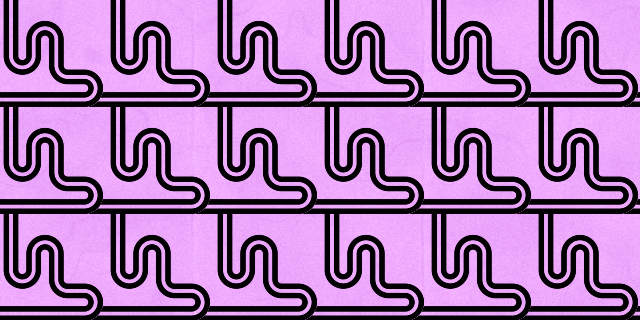
This pattern is drawn by a WebGL 2 fragment shader. Its source:

```glsl
#version 300 es
precision highp float;
uniform vec2 u_resolution;
out vec4 fragColor;

const float TILE = 128.4;    // the canvas is 384 units high
const float RADIUS = 13.6;   // centre line of every bend
const float BASE = 119.5;    // height of the long floor band

float hash(vec2 p) {
  vec3 q = fract(vec3(p.xyx) * 0.1031);
  q += dot(q, q.yzx + 33.33);
  return fract((q.x + q.y) * q.z);
}

float noise(vec2 p) {
  vec2 i = floor(p), f = fract(p);
  f = f * f * (3.0 - 2.0 * f);
  return mix(mix(hash(i), hash(i + vec2(1, 0)), f.x),
             mix(hash(i + vec2(0, 1)), hash(i + vec2(1, 1)), f.x), f.y);
}

float fbm(vec2 p) {
  float sum = 0.0, amp = 0.5;
  for (int i = 0; i < 4; i++) {
    sum += amp * noise(p);
    p = mat2(1.6, 1.2, -1.2, 1.6) * p + 7.3;
    amp *= 0.5;
  }
  return sum;
}

float segment(vec2 p, vec2 a, vec2 b) {
  vec2 pa = p - a, ba = b - a;
  return length(pa - ba * clamp(dot(pa, ba) / dot(ba, ba), 0.0, 1.0));
}

// Half circle bulging towards dir
float bend(vec2 p, vec2 centre, vec2 dir) {
  p -= centre;
  return dot(p, dir) < 0.0 ? 1e3 : abs(length(p) - RADIUS);
}

// Distance to the winding centre line, y pointing down
float path(vec2 p) {
  float d = segment(p, vec2(13.2, -20.0), vec2(13.2, 67.3));
  d = min(d, bend(p, vec2(26.8, 67.3), vec2(0, 1)));
  d = min(d, segment(p, vec2(40.4, 67.3), vec2(40.4, 47.5)));
  d = min(d, bend(p, vec2(54.0, 47.5), vec2(0, -1)));
  d = min(d, segment(p, vec2(67.6, 47.5), vec2(67.6, 78.7)));
  vec2 corner = vec2(81.2, 78.7);
  if (p.x < corner.x) d = min(d, bend(p, corner, vec2(0, 1)));
  d = min(d, segment(p, vec2(81.2, 92.3), vec2(101.2, 92.3)));
  d = min(d, bend(p, vec2(101.2, 105.9), vec2(1, 0)));
  return min(d, segment(p, vec2(-20.0, BASE), vec2(101.2, BASE)));
}

// Twin lines either side of a centre line
float twinLines(float d, float px) {
  return 1.0 - smoothstep(-0.5 * px, 0.5 * px, abs(d - 5.6) - 3.3);
}

// Lavender paper with soft mottling, creases, folds and grain
vec3 paper(vec2 p) {
  vec2 warp = p + 30.0 * vec2(fbm(p / 60.0), fbm(p / 60.0 + 19.0));
  float shade = 0.07 * (fbm(warp / 55.0) - 0.47);
  float ridge = abs(noise(warp / 42.0 + 5.0) - 0.5);
  shade -= 0.03 * (1.0 - smoothstep(0.0, 0.05, ridge)) * noise(p / 35.0);
  for (int i = 0; i < 2; i++) {
    float x = p.x - 230.0 - 276.0 * float(i) - 2.0 * noise(p.yy / 30.0);
    shade -= 0.05 * exp(-x * x / 2.0) * noise(vec2(i, p.y / 40.0));
    shade += 0.02 * exp(-abs(x - 4.0) / 6.0);
  }
  shade += 0.045 * (hash(floor(p / 1.5)) - 0.5);
  return vec3(0.93, 0.66, 0.99) + shade * vec3(0.8, 1.2, 0.5);
}

void main() {
  float px = 384.0 / u_resolution.y;
  vec2 p = vec2(gl_FragCoord.x, u_resolution.y - gl_FragCoord.y) * px;
  vec2 cell = mod(p, TILE);

  // The winding band covers the floor band of its right neighbour
  float front = path(cell);
  float back = min(abs(cell.y - BASE), abs(cell.y - BASE + TILE));
  float outside = smoothstep(-0.5 * px, 0.5 * px, front - 8.9);
  float ink = max(twinLines(front, px), twinLines(back, px) * outside);

  fragColor = vec4(mix(paper(p), vec3(0.01, 0.0, 0.01), ink), 1.0);
}
```
